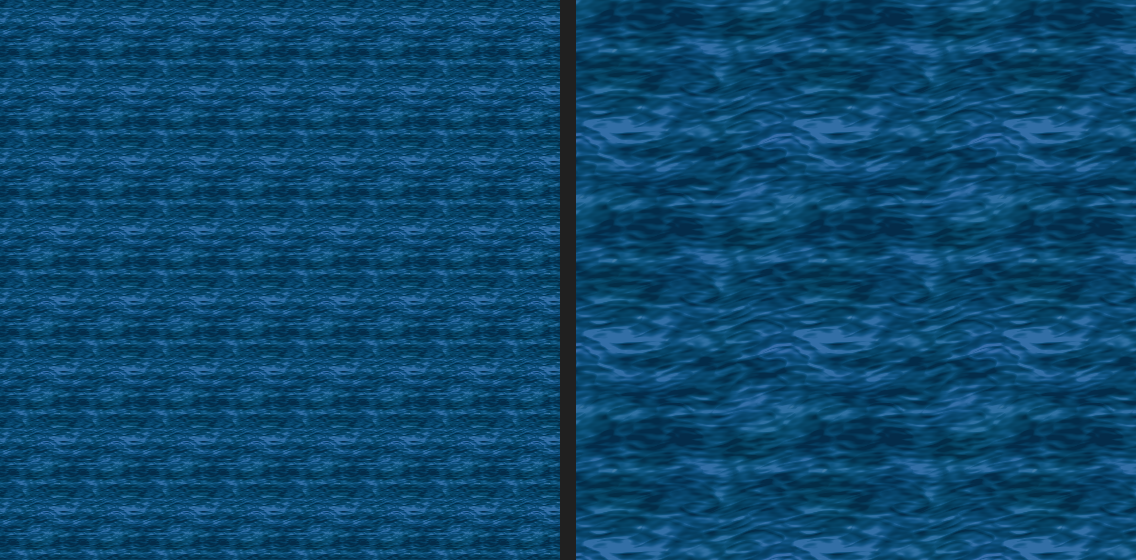
Left: the whole. Right: its middle third, enlarged.
Reproduce this texture procedurally as a Shadertoy shader.

```glsl
// Deep blue sea surface: choppy, wind-streaked water in a seamless grid of equal tiles.

#define REPEATS 8.0          // tiles across and down
#define STREAKS vec2(2, 6)   // coarsest ripple cells per tile
#define OCTAVES 4
#define SWELL 0.055          // vertical bending of the streaks
#define SLANT 1.0            // whole number: lean of the ripples
#define CHOP 0.62            // ripple contrast
#define DECAY 0.95           // contrast kept by each finer octave
#define CREST 0.40           // strength of crest lines
#define GLINT 0.45           // strength of sparse sparkles
#define BASE_TONE 0.46

const vec3 ABYSS = vec3(0.012, 0.175, 0.280);
const vec3 TROUGH = vec3(0.016, 0.240, 0.355);
const vec3 WATER = vec3(0.028, 0.288, 0.420);
const vec3 SLOPE = vec3(0.060, 0.345, 0.510);
const vec3 SKYLIT = vec3(0.170, 0.440, 0.620);
const vec3 SPARKLE = vec3(0.420, 0.600, 0.740);
const vec3 BLUE_TINT = vec3(1.25, 0.97, 1.07);

float hash(vec2 p, float seed) {
    vec3 q = fract(vec3(p.xy, p.x + seed) * vec3(0.1031, 0.1030, 0.0973));
    q += dot(q, q.yzx + 33.33);
    return fract((q.x + q.y) * q.z);
}

// Dot product of a random unit gradient with the offset from its lattice point
float gradientAt(vec2 cell, vec2 offset, vec2 period, float seed) {
    float angle = 6.2832 * hash(mod(cell, period) + 1.0, seed);
    return dot(vec2(cos(angle), sin(angle)), offset);
}

// Gradient noise that wraps once per tile
float noise(vec2 tile, vec2 period, float seed) {
    vec2 p = tile * period, cell = floor(p), f = p - cell;
    vec2 s = f * f * f * (f * (f * 6.0 - 15.0) + 10.0);
    vec2 e = vec2(1, 0);
    float low = mix(gradientAt(cell, f, period, seed),
                    gradientAt(cell + e.xy, f - e.xy, period, seed), s.x);
    float high = mix(gradientAt(cell + e.yx, f - e.yx, period, seed),
                     gradientAt(cell + e.xx, f - e.xx, period, seed), s.x);
    return mix(low, high, s.y);
}

// Soft elliptical patch, wrapped around the tile
float patchAt(vec2 tile, vec2 centre, vec2 size) {
    vec2 d = (fract(tile - centre + 0.5) - 0.5) / size;
    return exp(-dot(d, d));
}

// Thin bright lines along the zero contours of a noise field
float crestLine(vec2 tile, vec2 period, float seed) {
    float ridge = max(0.0, 1.0 - 4.5 * abs(noise(tile, period, seed)));
    return ridge * ridge;
}

// Lit crest with a dark face just below it
float crest(vec2 tile, vec2 period, float seed) {
    vec2 drop = vec2(0.0, 0.2 / period.y);
    return crestLine(tile, period, seed) - 0.85 * crestLine(tile + drop, period, seed);
}

vec3 seaColour(float tone) {
    float t = clamp(tone, 0.0, 1.0) * 4.0;
    vec3 colour = mix(ABYSS, TROUGH, clamp(t, 0.0, 1.0));
    colour = mix(colour, WATER, clamp(t - 1.0, 0.0, 1.0));
    colour = mix(colour, SLOPE, clamp(t - 2.0, 0.0, 1.0));
    return mix(colour, SKYLIT, clamp(t - 3.0, 0.0, 1.0));
}

void mainImage(out vec4 fragColor, in vec2 fragCoord) {
    vec2 tile = fract(fragCoord / iResolution.xy * REPEATS);

    // Swell bends the horizontal streaks into gentle waves
    vec2 water = tile;
    water.y += SWELL * noise(tile, vec2(2, 2), 3.0);
    water.y += 0.4 * SWELL * noise(tile, vec2(4, 5), 7.0);
    vec2 ripple = water - vec2(SLANT * water.y, 0.0);

    // Broad light and dark areas
    float lit = patchAt(water, vec2(0.70, 0.68), vec2(0.28, 0.13))
              + 0.4 * patchAt(water, vec2(0.20, 0.40), vec2(0.28, 0.07));
    float dark = patchAt(water, vec2(0.12, 0.04), vec2(0.50, 0.06))
               + 0.8 * patchAt(water, vec2(0.76, 0.47), vec2(0.22, 0.05))
               + 0.6 * patchAt(water, vec2(0.35, 0.24), vec2(0.40, 0.05));
    float tone = BASE_TONE + 0.25 * lit - 0.32 * dark;

    // Ripples from long streaks down to fine chop
    float amplitude = CHOP;
    for (int i = 0; i < OCTAVES; i++) {
        tone += amplitude * noise(ripple, STREAKS * exp2(float(i)), 11.0 + 6.0 * float(i));
        amplitude *= DECAY;
    }

    // Crest lines, stronger where the surface catches light
    float strength = CREST * (0.65 + 0.6 * lit);
    tone += strength * crest(ripple, vec2(3, 9), 41.0);
    tone += 0.75 * strength * crest(ripple, vec2(6, 18), 53.0);

    // Bluer sky reflection on lit water, greener depth elsewhere
    float blueness = clamp(0.35 + 0.6 * lit + noise(water, vec2(3, 5), 83.0), 0.0, 1.0);
    vec3 colour = seaColour(tone) * mix(vec3(1), BLUE_TINT, blueness);

    // Sparse sparkles on the brighter water
    float sparkle = smoothstep(0.40, 0.65, noise(ripple, vec2(22, 34), 67.0))
                  * smoothstep(0.55, 0.95, tone);
    fragColor = vec4(mix(colour, SPARKLE, GLINT * sparkle), 1.0);
}
```
